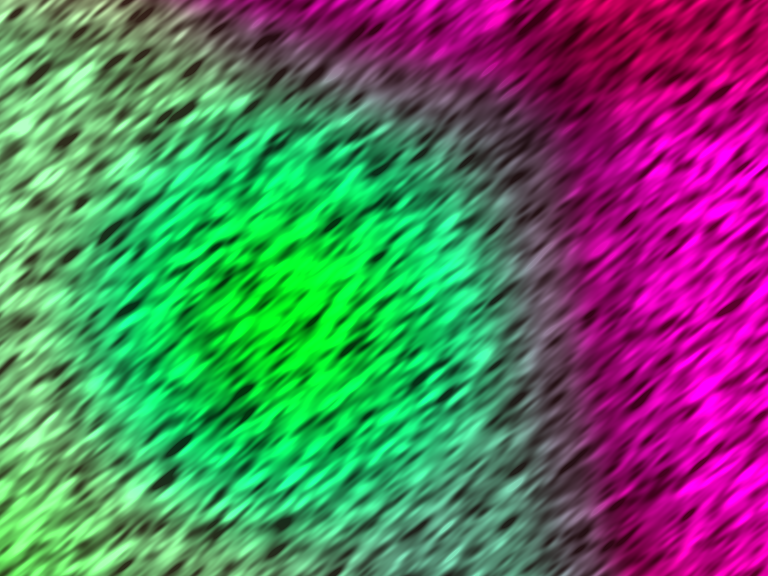
Write a Shadertoy shader that draws this background.

```glsl
// A green glow at left meets a magenta field at right and top across a dim band.
// Colours follow the distance to the glow and to a rounded corner boundary;
// stretched cellular splat noise lays slanted, brushed streaks over them.

const vec2  GLOW_CENTRE  = vec2(0.495, 0.45);
const float STREAK_ANGLE = 0.70;
const vec2  STREAK_FREQ  = vec2(18.0, 80.0);   // cells along, across
const vec3  STREAK_GAIN  = vec3(0.27, 0.34, 0.34);
const float CORNER_ROUND = 0.14;

const vec3 CORE_GREEN = vec3(0.01, 0.84, 0.10);
const vec3 RING_GREEN = vec3(0.04, 0.74, 0.39);
const vec3 PALE_GREEN = vec3(0.43, 0.68, 0.43);
const vec3 LIME       = vec3(0.36, 0.78, 0.32);
const vec3 GREY_TEAL  = vec3(0.30, 0.49, 0.40);
const vec3 SAND       = vec3(0.54, 0.56, 0.42);
const vec3 DIM_BAND   = vec3(0.35, 0.22, 0.30);
const vec3 PURPLE     = vec3(0.53, 0.02, 0.38);
const vec3 MAGENTA    = vec3(0.88, 0.00, 0.70);
const vec3 CRIMSON    = vec3(0.58, 0.00, 0.25);

vec3 hash3(vec2 cell) {
    vec3 q = fract(cell.xyx * vec3(0.1031, 0.1030, 0.0973));
    q += dot(q, q.yxz + 33.33);
    return fract((q.xxy + q.yzz) * q.zyx);
}

// Sum of soft signed blobs, one jittered in each cell; about unit deviation.
float splatNoise(vec2 p) {
    vec2 cell = floor(p);
    float sum = 0.0;
    for (int j = -1; j <= 1; j++)
    for (int i = -1; i <= 1; i++) {
        vec2 c = cell + vec2(i, j);
        vec3 h = hash3(c);
        vec2 d = p - c - h.xy;
        float w = max(0.0, 1.0 - dot(d, d));
        sum += (2.0 * h.z - 1.0) * w * w * w;
    }
    return 2.5 * sum;
}

float smoothMax(float a, float b, float k) {
    float h = max(k - abs(a - b), 0.0) / k;
    return max(a, b) + 0.25 * k * h * h;
}

// Positive beyond the right and top edges of the green area.
float boundary(vec2 p) {
    float right = p.x - 0.94 - 0.095 * (1.0 - p.y) * (1.0 - p.y);
    float top = (p.y - 1.06 + 0.28 * p.x) / 1.04;
    return smoothMax(right, top, CORNER_ROUND);
}

vec3 baseColour(vec2 p) {
    float r = length(p - GLOW_CENTRE);
    float d = boundary(p);

    // Green glow and its pale surroundings
    vec3 outer = mix(PALE_GREEN, GREY_TEAL, smoothstep(0.30, 0.75, p.x));
    outer = mix(outer, LIME, 1.0 - smoothstep(0.0, 0.30, length(p)));
    vec3 col = mix(CORE_GREEN, RING_GREEN, smoothstep(0.02, 0.34, r));
    col = mix(col, outer, smoothstep(0.23, 0.46, r));

    // Dim band along the boundary, sandy toward the left
    vec3 band = mix(SAND, DIM_BAND, smoothstep(0.15, 0.5, p.x));
    col = mix(col, band, smoothstep(-0.15, 0.02, d));

    // Magenta field, crimson in the upper corner and a little at the foot
    vec3 field = mix(PURPLE, MAGENTA, smoothstep(0.06, 0.26, d));
    float crimson = smoothstep(0.70, 0.93, p.y) * smoothstep(0.78, 1.05, p.x);
    crimson = max(crimson, 0.45 * (1.0 - smoothstep(-0.05, 0.22, p.y)));
    field = mix(field, CRIMSON + vec3(0.4, 0.0, 0.4) * max(p.x - 1.1, 0.0), crimson);
    col = mix(col, field, smoothstep(-0.01, 0.08, d));

    // Shade where the two edges meet
    float shade = 1.0 - smoothstep(0.0, 0.22, length(p - vec2(0.95, 0.83)));
    return col * (1.0 - 0.3 * shade);
}

float streaks(vec2 p) {
    vec2 along = vec2(cos(STREAK_ANGLE), sin(STREAK_ANGLE));
    vec2 q = vec2(dot(p, along), dot(p, vec2(-along.y, along.x)));
    float n = 0.80 * splatNoise(q * STREAK_FREQ);
    n += 0.55 * splatNoise(q * STREAK_FREQ * 1.6 + 37.0);
    n += 0.12 * splatNoise(q * STREAK_FREQ * 0.45 + 71.0);
    return n;
}

void mainImage(out vec4 fragColor, in vec2 fragCoord) {
    vec2 p = fragCoord / iResolution.y;
    float n = clamp(streaks(p), -2.2, 2.4);
    vec3 col = baseColour(p) * (1.0 + STREAK_GAIN * n);
    fragColor = vec4(clamp(col, 0.0, 1.0), 1.0);
}
```
